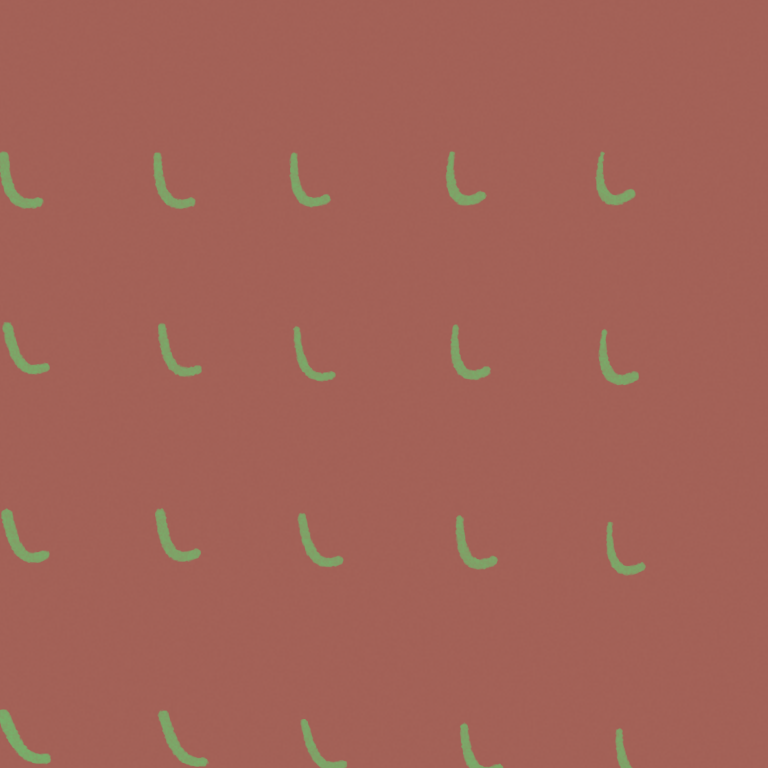
Give the GLSL for this pattern, as a Shadertoy shader.

```glsl
float hash(vec2 p) {
    vec3 q = fract(vec3(p.xyx) * 0.1031);
    q += dot(q, q.yzx + 33.33);
    return fract((q.x + q.y) * q.z);
}

float noise(vec2 p) {
    vec2 i = floor(p), f = fract(p);
    f = f * f * (3.0 - 2.0 * f);
    return mix(mix(hash(i), hash(i + vec2(1, 0)), f.x),
               mix(hash(i + vec2(0, 1)), hash(i + vec2(1, 1)), f.x), f.y);
}

vec2 cubic(vec2 a, vec2 b, vec2 c, vec2 d, float t) {
    float s = 1.0 - t;
    return s * s * s * a + 3.0 * s * t * (s * b + t * c) + t * t * t * d;
}

// Signed distance to a hooked brush stroke that starts at the origin, y down
float strokeDistance(vec2 p, vec2 cell) {
    float slant = 0.35 - 0.17 * cell.x + 0.2 * cell.y + 0.3 * (hash(cell + 3.0) - 0.5);
    float hook = hash(cell + 17.0);
    float girth = 1.0 + 0.25 * (hash(cell + 29.0) - 0.5);
    float tipRadius = max(2.0, 4.6 - 0.65 * cell.x + 0.35 * cell.y);
    vec2 end = vec2(31.0 + 11.0 * slant, 47.0 - 8.0 * hook);
    vec2 bend = vec2(-3.0 + 14.0 * slant, 26.0);
    vec2 heel = vec2(2.0 + 15.0 * slant, 58.0 - 11.0 * slant);

    float dist = 1e3;
    vec2 from = vec2(0);
    for (int i = 1; i <= 16; i++) {
        float t = float(i) / 16.0;
        vec2 to = cubic(vec2(0), bend, heel, end, t);
        vec2 along = to - from;
        float h = clamp(dot(p - from, along) / dot(along, along), 0.0, 1.0);
        float u = t + (h - 1.0) / 16.0;
        float radius = mix(tipRadius, 4.4, smoothstep(0.0, 0.6, u)) + 0.6 * sin(3.14 * u);
        dist = min(dist, length(p - from - along * h) - radius * girth);
        from = to;
    }
    return dist;
}

void mainImage(out vec4 fragColor, in vec2 fragCoord) {
    // The canvas is 768 units wide, with y running down
    float unit = 768.0 / min(iResolution.x, iResolution.y);
    vec2 p = vec2(fragCoord.x, iResolution.y - fragCoord.y) * unit;
    vec2 cell = floor((p - vec2(-50, 110)) / vec2(150, 185));

    // Uneven, hand-placed grid of five columns and four rows
    vec2 start = vec2(5.0 + 150.0 * cell.x + 7.0 * sin(2.2 * cell.x)
                          + 1.5 * cell.x * (cell.y - 1.5),
                      157.0 + 164.0 * cell.y + 7.2 * cell.y * cell.y
                          + cell.x * (1.7 * cell.y - 1.2));
    start += 5.0 * (vec2(hash(cell + 41.0), hash(cell + 53.0)) - 0.5);

    vec3 color = vec3(0.64, 0.38, 0.34) + 0.008 * (noise(p * 0.5) - 0.5);

    if (cell.x >= 0.0 && cell.x < 5.0 && cell.y >= 0.0 && cell.y < 4.0) {
        // Ragged edge and dry-brush grain
        float dist = strokeDistance(p - start, cell) + 1.3 * (noise(p * 0.45) - 0.5);
        float soft = 0.5 + 0.5 * unit;
        float grain = 0.65 * noise(p * 0.6) + 0.35 * noise(p * 0.2 + 9.0);
        float opacity = 0.7 + 0.22 * grain + 0.05 * (hash(cell + 67.0) - 0.5);
        opacity += 0.1 * smoothstep(1.5, 3.0, cell.y - cell.x);
        opacity *= 1.0 - 0.15 * smoothstep(-2.0, 0.0, dist);
        color = mix(color, vec3(0.46, 0.70, 0.42), opacity * smoothstep(soft, -soft, dist));
    }
    fragColor = vec4(color, 1.0);
}
```
